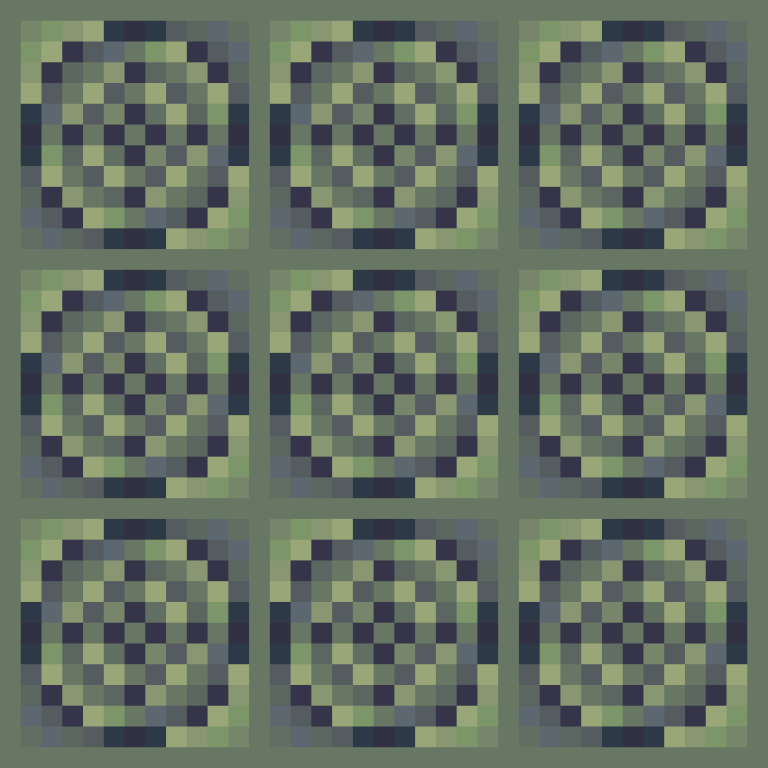
A three.js fragment shader for this pattern:

```glsl
varying vec2 vUv;

#define REPEATS 3.0
#define PERIOD 12.0
#define GROUND vec3(0.405, 0.468, 0.388)
#define LIGHT vec3(0.600, 0.650, 0.470)
#define SHADE vec3(0.330, 0.362, 0.372)
#define LEAF vec3(0.485, 0.590, 0.412)
#define SLATE vec3(0.365, 0.402, 0.435)
#define PLUM vec3(0.208, 0.202, 0.283)
#define NAVY vec3(0.180, 0.222, 0.282)

const float PI = 3.14159265;

// 1 where two whole numbers agree
float same(float a, float b) {
  return 1.0 - step(0.5, abs(a - b));
}

// Light or dark swing of a square, set by its product and parity
float saddleWave(float product, vec2 parity) {
  float mixedGain = -1.15;
  float evenGain = 1.15;
  float oddGain = 0.65;
  float gain = parity.x != parity.y ? mixedGain
             : parity.x > 0.5 ? oddGain : evenGain;
  return gain * sin(PI * product / 6.0);
}

// Colour of one square of the grid
vec3 squareColor(vec2 id) {
  vec2 place = mod(id, PERIOD);
  if (min(place.x, place.y) < 0.5) return GROUND;

  vec2 p = place - 0.5 * PERIOD;
  float radius2 = dot(p, p);
  float product = -p.x * p.y;
  vec2 parity = mod(abs(p), 2.0);
  float onAxis = same(product, 0.0);
  float oddSum = abs(parity.x - parity.y);

  // Checkered tints; green and blue take the steps of four
  float wave = saddleWave(product, parity);
  float cool = oddSum * same(mod(abs(product), 4.0), 0.0);
  vec3 high = mix(LIGHT, LEAF, cool);
  vec3 low = mix(SHADE, SLATE, cool);
  vec3 color = mix(GROUND, wave > 0.0 ? high : low, min(abs(wave), 1.0));

  // Dark ring and dotted cross
  float navyRing = same(radius2, 26.0);
  float plumRing = same(radius2, 25.0);
  color = mix(color, PLUM, max(plumRing, onAxis * oddSum));
  color = mix(color, NAVY, navyRing);
  return color * (1.0 - 0.08 * plumRing * onAxis);
}

void main() {
  // One square of ground closes the last gap
  vec2 grid = vUv * (REPEATS * PERIOD + 1.0);
  vec2 width = max(fwidth(grid), vec2(1e-5));

  // Blend the four nearest squares across their shared edges
  vec2 corner = floor(grid - 0.5);
  vec2 blend = clamp((fract(grid - 0.5) - 0.5) / width + 0.5, 0.0, 1.0);
  vec3 bottom = mix(squareColor(corner), squareColor(corner + vec2(1.0, 0.0)), blend.x);
  vec3 top = mix(squareColor(corner + vec2(0.0, 1.0)), squareColor(corner + 1.0), blend.x);
  gl_FragColor = vec4(mix(bottom, top, blend.y), 1.0);
}
```
